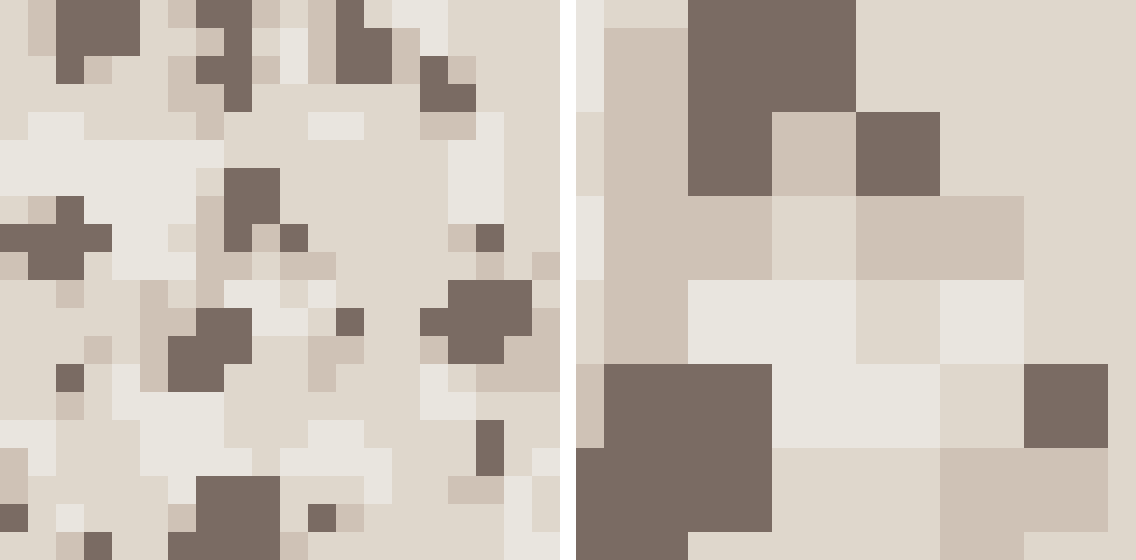
Left: the whole. Right: its middle third, enlarged.
A WebGL 1 fragment shader for this texture:

```glsl
precision highp float;
// Pixelated desert camouflage: dark blocky spots with tan fringes and pale patches on beige.

uniform vec2 u_resolution;

const float CELLS = 20.0;               // blocks across the canvas
const float SPOTS = 4.0;                // spot sites across the canvas
const vec2 PATCH_FREQ = vec2(5.0, 4.0); // noise lattice of the pale patches
const float PATCH_LEVEL = 0.07;         // higher gives fewer pale patches
const float PATCH_GAP = 0.6;            // blocks kept free around fringes
const float RADIUS_MIN = 0.4;           // spot radii, in blocks
const float RADIUS_MAX = 1.9;
const float FRINGE_WIDTH = 0.45;
const float FRINGE_SHIFT = 0.7;
const float RAGGEDNESS = 1.2;           // random in and out of the outlines

const vec3 BEIGE = vec3(0.875, 0.845, 0.800);
const vec3 PALE  = vec3(0.914, 0.898, 0.875);
const vec3 TAN   = vec3(0.810, 0.760, 0.715);
const vec3 BROWN = vec3(0.480, 0.418, 0.390);

vec2 hash2(vec2 p, float seed) {
  vec3 q = fract(vec3(p.xyx + seed * 7.31) * vec3(0.1031, 0.1030, 0.0973));
  q += dot(q, q.yzx + 33.33);
  return fract((q.xx + q.yz) * q.zy);
}

vec2 direction(vec2 p, float seed) {
  float angle = 6.28319 * hash2(p, seed).x;
  return vec2(cos(angle), sin(angle));
}

float cornerSlope(vec2 lattice, vec2 offset, vec2 f) {
  return dot(direction(mod(lattice + offset, PATCH_FREQ), 5.0), f - offset);
}

// Gradient noise that repeats at the canvas edge
float gradientNoise(vec2 p) {
  vec2 i = floor(p);
  vec2 f = p - i;
  vec2 u = f * f * f * (f * (f * 6.0 - 15.0) + 10.0);
  float low = mix(cornerSlope(i, vec2(0.0), f), cornerSlope(i, vec2(1.0, 0.0), f), u.x);
  float high = mix(cornerSlope(i, vec2(0.0, 1.0), f), cornerSlope(i, vec2(1.0), f), u.x);
  return mix(low, high, u.y);
}

// Signed distances, in blocks, to the nearest spot (x) and fringe (y)
vec2 spotDistances(vec2 center) {
  float siteSize = CELLS / SPOTS;
  vec2 home = floor(center / siteSize);
  vec2 nearest = vec2(CELLS);
  for (int y = -1; y <= 1; y++) {
    for (int x = -1; x <= 1; x++) {
      vec2 site = home + vec2(float(x), float(y));
      vec2 id = mod(site, SPOTS);
      vec2 spot = (site + mix(vec2(0.15), vec2(0.85), hash2(id, 1.0))) * siteSize;
      float size = hash2(id, 2.0).x;
      float radius = mix(RADIUS_MIN, RADIUS_MAX, size * size);
      vec2 fringe = spot + FRINGE_SHIFT * direction(id, 3.0);
      nearest = min(nearest, vec2(distance(center, spot) - radius,
                                  distance(center, fringe) - radius - FRINGE_WIDTH));
    }
  }
  return nearest;
}

vec3 blockColor(vec2 cell) {
  cell = mod(cell, CELLS);
  vec2 center = cell + 0.5;
  vec2 clearance = spotDistances(center);
  vec2 ragged = clearance + RAGGEDNESS * (hash2(cell, 4.0) - 0.5);

  if (ragged.x < 0.0) return BROWN;
  if (ragged.y < 0.0) return TAN;
  bool pale = gradientNoise(center / CELLS * PATCH_FREQ) > PATCH_LEVEL;
  return pale && clearance.y > PATCH_GAP ? PALE : BEIGE;
}

void main() {
  float canvas = min(u_resolution.x, u_resolution.y);
  vec2 p = gl_FragCoord.xy / canvas * CELLS;

  // Blend the four blocks at the nearest corner by their pixel coverage
  vec2 corner = floor(p + 0.5);
  vec2 cover = clamp((p - corner) * canvas / CELLS + 0.5, 0.0, 1.0);
  vec3 below = mix(blockColor(corner - 1.0), blockColor(corner - vec2(0.0, 1.0)), cover.x);
  vec3 above = mix(blockColor(corner - vec2(1.0, 0.0)), blockColor(corner), cover.x);
  gl_FragColor = vec4(mix(below, above, cover.y), 1.0);
}
```
